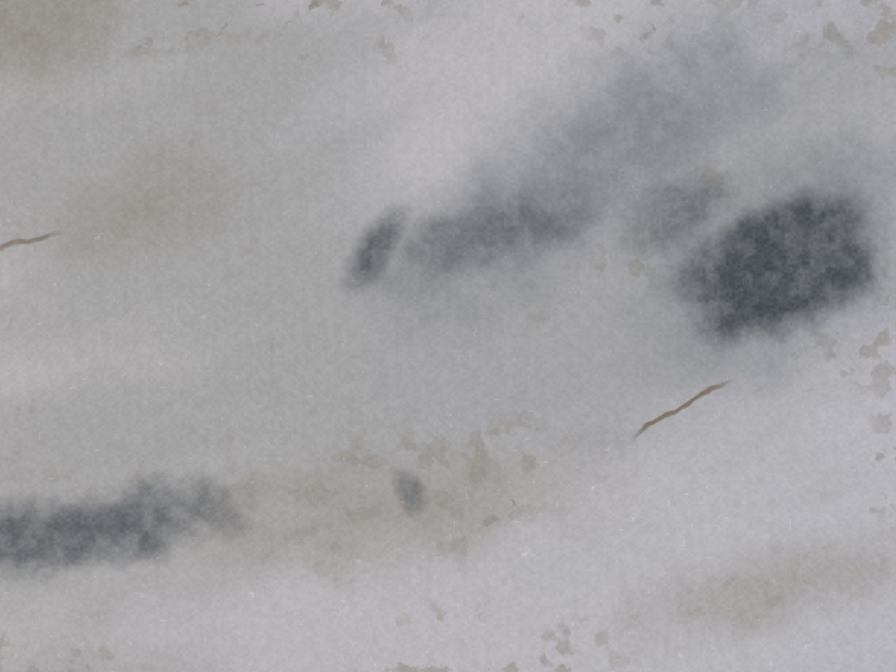
Write a WebGL 2 fragment shader that draws this texture.

```glsl
#version 300 es
precision highp float;
// Pale honed marble with slanted blue-grey stains, warm smudges, flakes and fine cracks.
uniform vec2 u_resolution;
out vec4 fragColor;

const vec3 PALE = vec3(0.715, 0.708, 0.724);
const vec3 CLOUD = vec3(0.640, 0.638, 0.645);
const vec3 WARM = vec3(0.575, 0.555, 0.525);
const vec3 SLATE = vec3(0.500, 0.515, 0.540);
const vec3 DARK = vec3(0.300, 0.320, 0.345);
const vec3 RUST = vec3(0.450, 0.395, 0.335);

float hash(vec2 p) {
  return fract(sin(dot(p, vec2(127.1, 311.7))) * 43758.55);
}

float noise(vec2 p) {
  vec2 cell = floor(p), f = fract(p);
  f = f * f * (3.0 - 2.0 * f);
  float low = mix(hash(cell), hash(cell + vec2(1, 0)), f.x);
  float high = mix(hash(cell + vec2(0, 1)), hash(cell + vec2(1, 1)), f.x);
  return mix(low, high, f.y);
}

float fbm(vec2 p) {
  float sum = 0.0, amp = 0.533;
  for (int i = 0; i < 4; i++) {
    sum += amp * noise(p);
    p = mat2(1.6, 1.2, -1.2, 1.6) * p + 7.3;
    amp *= 0.5;
  }
  return sum;
}

vec2 turn(vec2 p, float angle) {
  float c = cos(angle), s = sin(angle);
  return vec2(c * p.x + s * p.y, c * p.y - s * p.x);
}

// Tilted ellipse with a ragged, blurred rim
float stain(vec2 p, vec2 centre, vec2 radius, float angle, float blur, float ragged) {
  float d = length(turn(p - centre, angle) / radius);
  d += ragged * (fbm(p * 14.0) - 0.5);
  return 1.0 - smoothstep(1.0 - blur, 1.0 + blur, d);
}

// Wavering hairline that fades at both ends
float crack(vec2 p, vec2 a, vec2 b, float width) {
  vec2 along = b - a;
  float t = dot(p - a, along) / dot(along, along);
  float offset = dot(p - a, normalize(vec2(-along.y, along.x)));
  offset += 0.022 * (fbm(p * 22.0) - 0.5);
  float ends = smoothstep(0.0, 0.25, t) * (1.0 - smoothstep(0.75, 1.0, t));
  return ends * (1.0 - smoothstep(0.3 * width, 1.6 * width, abs(offset)));
}

// Sparse round pits, one candidate per grid cell
float pits(vec2 p, float scale) {
  vec2 q = p * scale + 0.8 * fbm(p * 50.0);
  float mask = 0.0;
  for (int i = 0; i < 9; i++) {
    vec2 cell = floor(q) + vec2(i % 3 - 1, i / 3 - 1);
    vec2 spot = cell + vec2(hash(cell), hash(cell + 19.7));
    float size = 0.16 * hash(cell + 5.1);
    float present = step(0.72, hash(cell + 41.3));
    mask = max(mask, present * (1.0 - smoothstep(0.4 * size, size + 0.06, length(q - spot))));
  }
  return mask;
}

void main() {
  vec2 p = gl_FragCoord.xy / u_resolution.y;
  vec2 flow = turn(p, 0.42);

  // Cloudy ground drawn out along the bedding
  float cloud = fbm(flow * vec2(1.8, 4.5) + 3.0);
  vec3 color = mix(CLOUD, PALE, smoothstep(0.27, 0.62, cloud + 0.08 * (p.x - 0.55)));
  color += vec3(0.006, 0.002, -0.006) * (1.0 - 1.5 * p.x);

  // Warm smudges and the flakes gathered in them
  float warm = 0.6 * stain(p, vec2(0.23, 0.70), vec2(0.13, 0.06), 0.3, 0.8, 0.9);
  warm = max(warm, 0.9 * stain(p, vec2(0.04, 0.97), vec2(0.13, 0.08), 0.5, 0.7, 0.8));
  warm = max(warm, 0.7 * stain(p, vec2(0.56, 0.24), vec2(0.26, 0.07), 0.15, 0.8, 0.9));
  warm = max(warm, 0.6 * stain(p, vec2(1.16, 0.13), vec2(0.18, 0.05), 0.25, 0.8, 0.9));
  color = mix(color, WARM, 0.8 * warm);
  float cluster = smoothstep(0.48, 0.68, fbm(flow * vec2(3.0, 6.0) + 11.0));
  float flakes = smoothstep(0.58, 0.70, fbm(p * 38.0 + 2.0));
  color = mix(color, WARM, 0.55 * flakes * max(cluster, warm));
  color = mix(color, RUST, 0.3 * pits(p, 16.0) * max(cluster, 0.3));

  // Broad slate haze, then the darker cores
  float mottle = smoothstep(0.25, 0.65, fbm(p * 46.0));
  float haze = stain(p, vec2(0.90, 0.76), vec2(0.31, 0.10), 0.65, 0.75, 0.8);
  haze = max(haze, 0.8 * stain(p, vec2(1.16, 0.62), vec2(0.21, 0.14), 0.4, 0.5, 0.6));
  color = mix(color, SLATE, haze * (0.65 + 0.2 * mottle));
  float core = stain(p, vec2(1.17, 0.61), vec2(0.135, 0.09), 0.45, 0.35, 0.7);
  core = max(core, 0.5 * stain(p, vec2(0.74, 0.65), vec2(0.12, 0.045), 0.2, 0.7, 0.9));
  core = max(core, 0.45 * stain(p, vec2(1.0, 0.68), vec2(0.09, 0.035), 0.5, 0.7, 0.9));
  core = max(core, 0.75 * stain(p, vec2(0.56, 0.63), vec2(0.06, 0.022), 1.0, 0.7, 0.7));
  core = max(core, 0.75 * stain(p, vec2(0.12, 0.21), vec2(0.16, 0.05), 0.1, 0.6, 1.4));
  core = max(core, 0.5 * stain(p, vec2(0.61, 0.27), vec2(0.03, 0.018), 2.1, 0.6, 0.8));
  color = mix(color, DARK, core * (0.68 + 0.3 * mottle));

  // Rusty hairlines
  color = mix(color, RUST, 0.8 * crack(p, vec2(0.93, 0.34), vec2(1.10, 0.44), 0.0035));
  color = mix(color, RUST, 0.6 * crack(p, vec2(-0.04, 0.615), vec2(0.10, 0.655), 0.004));

  // Crystalline grain with a few glints
  float grain = noise(p * 230.0) + 0.6 * noise(p * 120.0 + 9.0) - 0.8;
  float glint = smoothstep(0.90, 1.0, noise(p * 170.0 + 31.0));
  color += grain * (0.034 + 0.03 * core) + 0.05 * glint;
  fragColor = vec4(clamp(color, 0.0, 1.0), 1.0);
}
```
